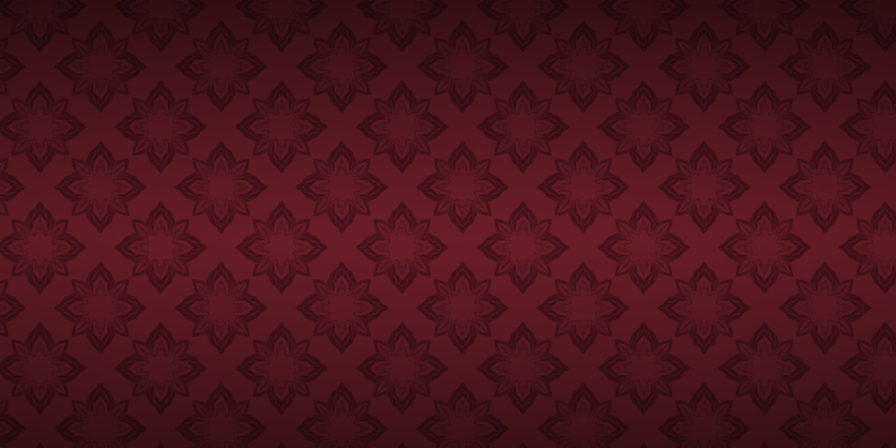
This pattern is drawn by a WebGL 2 fragment shader. Its source:

```glsl
#version 300 es
precision highp float;
// Dark red damask: staggered eight-petalled flowers on a softly lit ground.

uniform vec2 u_resolution;
out vec4 fragColor;

const float PI = 3.14159265;
const float SPACING = 0.2695;              // flower pitch, in canvas heights
const vec2 FIRST_FLOWER = vec2(0.224, 0.8516);
const vec3 GLOW_RED = vec3(0.418, 0.116, 0.158);
const vec3 DEEP_RED = vec3(0.198, 0.057, 0.075);
const vec3 INK_TINT = vec3(0.60, 0.56, 0.57);

// Offset to the nearest flower of a square lattice with centred cells.
vec2 nearestFlower(vec2 g) {
    vec2 corner = g - round(g);
    vec2 centre = g - 0.5 - round(g - 0.5);
    return dot(corner, corner) < dot(centre, centre) ? corner : centre;
}

// Half width of a leaf along x, broadest below its middle.
float leafEdge(float x, float base, float tip, float halfWidth, float taper) {
    float t = clamp((x - base) / (tip - base), 0.0, 1.0);
    return halfWidth * pow(max(sin(PI * pow(t, 0.85)), 0.0), taper);
}

// Soft coverage of a leaf along +x.
float leaf(vec2 q, float base, float tip, float halfWidth, float taper, float soft) {
    float edge = leafEdge(q.x, base, tip, halfWidth, taper);
    return smoothstep(-soft, soft, edge - abs(q.y) - 0.5 * soft);
}

// Soft line where a signed value crosses zero.
float line(float d, float width, float soft) {
    return 1.0 - smoothstep(width - soft, width + soft, abs(d));
}

// Strands that run from base to tip, parallel to the leaf outline.
float strands(vec2 q, float edge, float count) {
    return 0.5 + 0.5 * cos(2.0 * PI * count * abs(q.y) / max(edge, 0.012));
}

// Large petal: flame-shaped bands around a wide pale heart.
float largePetal(vec2 q, float soft) {
    q.y += 0.005 * sin(q.x * 80.0);
    float body = leaf(q, 0.075, 0.394, 0.121, 1.25, soft);
    float edge = leafEdge(q.x, 0.075, 0.394, 0.121, 1.25);
    float ink = body * (0.72 + 0.28 * strands(q, edge, 3.0));
    ink -= 0.50 * leaf(q, 0.070, 0.348, 0.098, 1.25, soft);
    ink += 0.52 * leaf(q, 0.070, 0.330, 0.086, 1.25, soft);
    ink -= 0.84 * leaf(q, 0.070, 0.282, 0.068, 1.00, soft);
    ink += 0.40 * leaf(q, 0.085, 0.235, 0.044, 1.00, soft);
    return ink - 0.40 * leaf(q, 0.080, 0.212, 0.030, 1.00, soft);
}

// Small petal: rounder, a dark rim around a pale core and vein.
float smallPetal(vec2 q, float soft) {
    float body = leaf(q, 0.125, 0.340, 0.064, 0.85, soft);
    float edge = leafEdge(q.x, 0.125, 0.340, 0.064, 0.85);
    float ink = body * (0.64 + 0.26 * strands(q, edge, 2.0));
    ink -= 0.66 * leaf(q, 0.125, 0.302, 0.046, 0.90, soft);
    return ink + 0.36 * leaf(q, 0.140, 0.275, 0.022, 1.00, soft);
}

// Whole flower, folded into one eighth of a turn.
float flower(vec2 p, float soft) {
    vec2 q = abs(p);
    q = q.x > q.y ? q : q.yx;
    vec2 diagonal = vec2(q.x + q.y, q.x - q.y) * 0.70711;
    float wave = cos(8.0 * atan(q.y, q.x + 1e-5));
    float ink = max(largePetal(q, soft), smallPetal(diagonal, soft));
    float ring = line(length(q) - 0.138 - 0.026 * wave, 0.010, soft);
    return max(ink, 0.45 * ring);
}

// Horizontal band of light, dimmer toward the left and right edges.
vec3 ground(vec2 uv) {
    float fall = pow(abs(uv.y - 0.47) / 0.53, 1.3);
    float side = abs(uv.x - 0.5) * 2.0;
    return mix(GLOW_RED, DEEP_RED, fall) * (1.0 - 0.12 * side * side);
}

void main() {
    vec2 uv = gl_FragCoord.xy / u_resolution;
    vec2 p = gl_FragCoord.xy / u_resolution.y;
    float soft = max(0.010, 0.7 / (u_resolution.y * SPACING));
    float ink = flower(nearestFlower((p - FIRST_FLOWER) / SPACING), soft);
    vec3 colour = ground(uv) * mix(vec3(1.0), INK_TINT, clamp(ink, 0.0, 1.0));
    fragColor = vec4(colour, 1.0);
}
```
